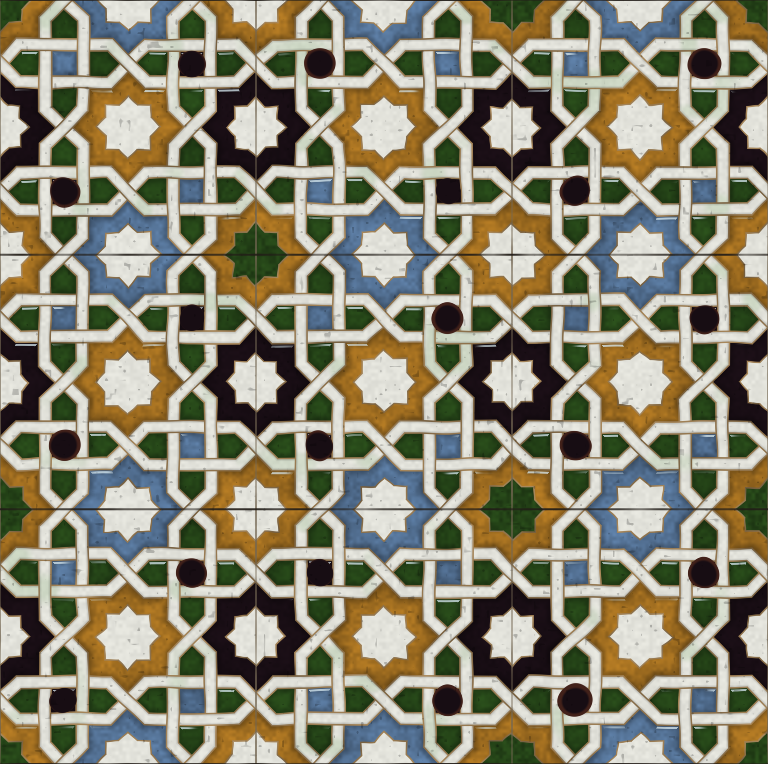
A Shadertoy shader for this pattern:

```glsl
float hash(vec2 p) {
    vec3 a = fract(vec3(p.xyx) * 0.1031);
    a += dot(a, a.yzx + 33.33);
    return fract((a.x + a.y) * a.z);
}

// Value noise with n cells per tile, wrapping after three tiles
float noise(vec2 p, float n) {
    vec2 i = floor(p * n), f = fract(p * n);
    f = f * f * (3.0 - 2.0 * f);
    vec2 lo = mod(i, 3.0 * n), hi = mod(i + 1.0, 3.0 * n);
    return mix(mix(hash(lo), hash(vec2(hi.x, lo.y)), f.x),
               mix(hash(vec2(lo.x, hi.y)), hash(hi), f.x), f.y);
}

// Distance to the centre line of a bent strand running along b
float strand(float a, float b) {
    return abs(max(a - 0.0732, (a + abs(b) - 0.25) * 0.7071));
}

// Two upright strands, then two level ones
vec4 strands(vec2 c) {
    return vec4(strand(c.x, c.y), strand(-c.x, c.y),
                strand(c.y, c.x), strand(-c.y, c.x));
}

float nearest(vec4 d) {
    return min(min(d.x, d.y), min(d.z, d.w));
}

float loopInterior(vec2 c) {
    return max(abs(c.x) - 0.0732, (abs(c.x) + abs(c.y) - 0.25) * 0.7071);
}

float octagram(vec2 q, float r) {
    q = abs(q);
    return min(max(q.x, q.y), (q.x + q.y) * 0.7071) - r;
}

void mainImage(out vec4 fragColor, in vec2 fragCoord) {
    vec2 uv = fragCoord / iResolution.xy * 3.0;
    float px = 3.0 / iResolution.y;
    float aa = 0.6 * px;

    // Hand-drawn wobble
    vec2 p = uv + 0.009 * (vec2(noise(uv, 9.0), noise(uv + 1.37, 9.0)) - 0.5);
    float grain = noise(uv, 70.0);
    float cloud = noise(uv, 12.0);

    vec3 white = vec3(0.90, 0.90, 0.87) * (0.95 + 0.07 * grain);
    vec3 clay = vec3(0.56, 0.45, 0.30) * (0.8 + 0.4 * cloud);
    vec3 green = vec3(0.14, 0.26, 0.09);
    vec3 ochre = vec3(0.60, 0.41, 0.12);
    vec3 blue = vec3(0.31, 0.42, 0.55);
    vec3 dark = vec3(0.09, 0.05, 0.075);

    // Knot cells: four per tile
    vec2 knot = floor(p * 2.0);
    vec2 c = (fract(p * 2.0) - 0.5) * 0.5;
    vec2 tile = mod(floor(p), 3.0);
    vec2 corner = mod(knot, 2.0);
    bool turned = tile.x == 1.0 && tile.y != 1.0;
    bool darkKnot = (corner.x == corner.y) != turned;
    float knotSeed = hash(mod(knot, 6.0) + 17.0);

    // Stars sit between the knots
    vec2 star = floor(p * 2.0 + 0.5);
    vec2 q = p - star * 0.5;
    vec2 kind = mod(star, 2.0);
    vec3 field = kind.x == kind.y ? ochre : (kind.x < 0.5 ? dark : blue);
    vec2 vertex = mod(star * 0.5, 3.0);
    float row = mod(3.0 - vertex.y, 3.0);
    bool greenCore = kind.x + kind.y < 0.5 && mod(vertex.x + row, 2.0) < 0.5;

    // Glaze fills
    bool inUpright = loopInterior(c) < 0.0;
    bool inLevel = loopInterior(c.yx) < 0.0;
    vec4 d = strands(c);
    float edge = nearest(d);
    vec3 col = field;
    if (inUpright && inLevel) col = darkKnot ? dark : blue;
    else if (inUpright || inLevel) col = green;
    col *= 0.82 + 0.2 * cloud + 0.18 * grain;
    col *= 0.8 + 0.25 * smoothstep(0.024, 0.055, edge);

    // Star cores
    float core = octagram(q, kind.x < kind.y ? 0.078 : 0.085);
    core += 0.006 * (noise(uv, 24.0) - 0.5);
    vec3 coreColor = greenCore ? green * (0.8 + 0.4 * grain) : white;
    col = mix(clay, col, smoothstep(-aa, aa, core - 0.006));
    col = mix(coreColor, col, smoothstep(-aa, aa, core));

    // Wet highlights under the upper rims
    float rise = (edge - nearest(strands(c + vec2(0.0, 0.012)))) / 0.012;
    float glint = 1.0 - smoothstep(0.002, 0.002 + px, abs(edge - 0.034));
    glint *= smoothstep(0.75, 0.95, rise) * smoothstep(0.45, 0.75, noise(uv + 0.7, 10.0));
    col = mix(col, vec3(0.85, 0.92, 0.95), 0.75 * glint);

    // Woven straps, painted from under to over
    vec2 upright = c.y < 0.0 ? d.yx : d.xy;
    vec2 level = c.x > 0.0 ? d.wz : d.zw;
    vec4 order = c.x * c.y > 0.0 ? vec4(level, upright) : vec4(upright, level);
    float tint = smoothstep(0.72, 0.95, noise(uv + 0.31, 8.0));
    vec3 strapColor = mix(white, vec3(0.72, 0.80, 0.68), 0.5 * tint);
    for (int i = 0; i < 4; i++) {
        col = mix(clay, col, smoothstep(-aa, aa, order[i] - 0.0265));
        vec3 face = strapColor * (1.0 - 0.14 * smoothstep(0.010, 0.021, order[i]));
        col = mix(face, col, smoothstep(-aa, aa, order[i] - 0.0205));
    }

    // Dark glaze bleeding out of its square
    if (darkKnot) {
        float bleed = length(c) - mix(0.048, 0.069, knotSeed) + 0.012 * (cloud - 0.5);
        vec3 stain = mix(dark, vec3(0.26, 0.13, 0.10), smoothstep(0.046, 0.058, length(c)));
        col = mix(stain, col, smoothstep(-aa, aa, bleed));
    }

    // Pits in the glaze and joints between tiles
    col *= 1.0 - 0.22 * smoothstep(0.86, 0.97, noise(uv + 0.53, 55.0));
    vec2 joint = abs(fract(uv + 0.5) - 0.5);
    vec2 gap = 1.0 - smoothstep(vec2(0.002), vec2(0.002 + px), joint);
    col = mix(col, vec3(0.45, 0.40, 0.32), gap.x * (0.4 + 0.4 * cloud));
    col = mix(col, vec3(0.13, 0.11, 0.09), gap.y * (0.45 + 0.5 * cloud));

    fragColor = vec4(col, 1.0);
}
```
